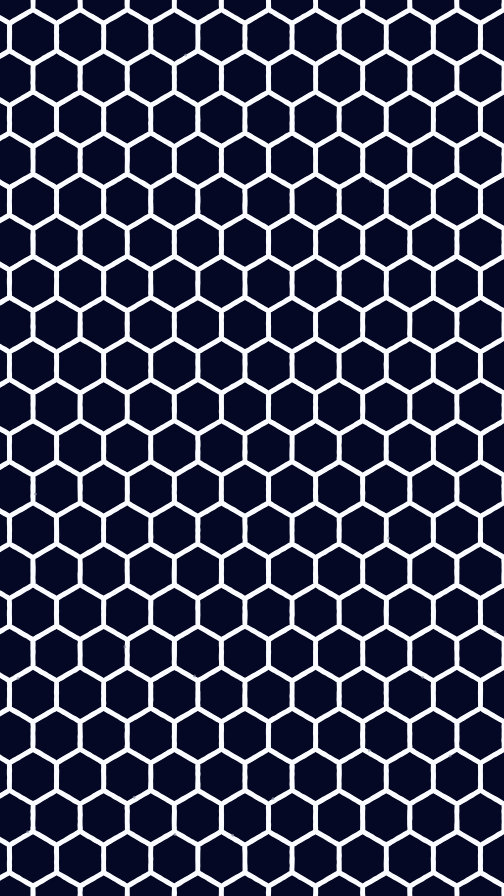
Reproduce this pattern procedurally as a WebGL 1 fragment shader.

```glsl
precision highp float;
// Navy honeycomb of pointy-top hexagons with white outlines and faint worn nicks.

uniform vec2 u_resolution;

float hash(vec2 p) {
  vec3 q = fract(p.xyx * vec3(0.1031, 0.1030, 0.0973));
  q += dot(q, q.yzx + 33.33);
  return fract((q.x + q.y) * q.z);
}

float noise(vec2 p) {
  vec2 i = floor(p), f = fract(p);
  f = f * f * (3.0 - 2.0 * f);
  return mix(mix(hash(i), hash(i + vec2(1.0, 0.0)), f.x),
             mix(hash(i + vec2(0.0, 1.0)), hash(i + 1.0), f.x), f.y);
}

// Offset from the nearest centre of two interleaved rectangular lattices.
vec2 hexLocal(vec2 p) {
  vec2 period = vec2(1.0, 1.7320508);
  vec2 a = mod(p + 0.5 * period, period) - 0.5 * period;
  vec2 b = mod(p, period) - 0.5 * period;
  return dot(a, a) < dot(b, b) ? a : b;
}

// Hexagonal radius: 0.5 on the border of a unit cell.
float hexRadius(vec2 q) {
  q = abs(q);
  return max(q.x, dot(q, vec2(0.5, 0.8660254)));
}

void main() {
  // One unit is the width of a cell; about 10.7 cells span the canvas.
  vec2 uv = gl_FragCoord.xy / u_resolution.x;
  vec2 p = (uv - vec2(0.0655, 0.0738)) / vec2(0.09345, 0.09414);
  float pixel = 1.0 / (0.09345 * u_resolution.x);

  vec2 local = hexLocal(p);
  vec2 cell = floor((p - local) * vec2(2.0, 1.1547) + 0.5) + 50.0;

  // Outline with slightly uneven edges.
  float border = 0.5 - hexRadius(local);
  float halfWidth = 0.053 + 0.008 * (noise(p * 14.0 + 300.0) - 0.5);
  float line = 1.0 - smoothstep(-0.6 * pixel, 0.6 * pixel, border - halfWidth);

  // Sparse nicks at the inner rim, more common toward the bottom.
  float angle = 6.2831853 * hash(cell + 17.0);
  vec2 direction = vec2(cos(angle), sin(angle));
  vec2 nickCentre = direction * 0.45 / hexRadius(direction);
  float worn = step(hash(cell), mix(0.14, 0.03, gl_FragCoord.y / u_resolution.y));
  float nick = worn * (1.0 - smoothstep(0.02, 0.02 + pixel, length(local - nickCentre)));

  vec3 color = mix(vec3(0.02, 0.03, 0.14), vec3(0.98, 0.99, 1.0), line);
  color = mix(color, vec3(0.56, 0.58, 0.67), 0.6 * nick);
  gl_FragColor = vec4(color, 1.0);
}
```
